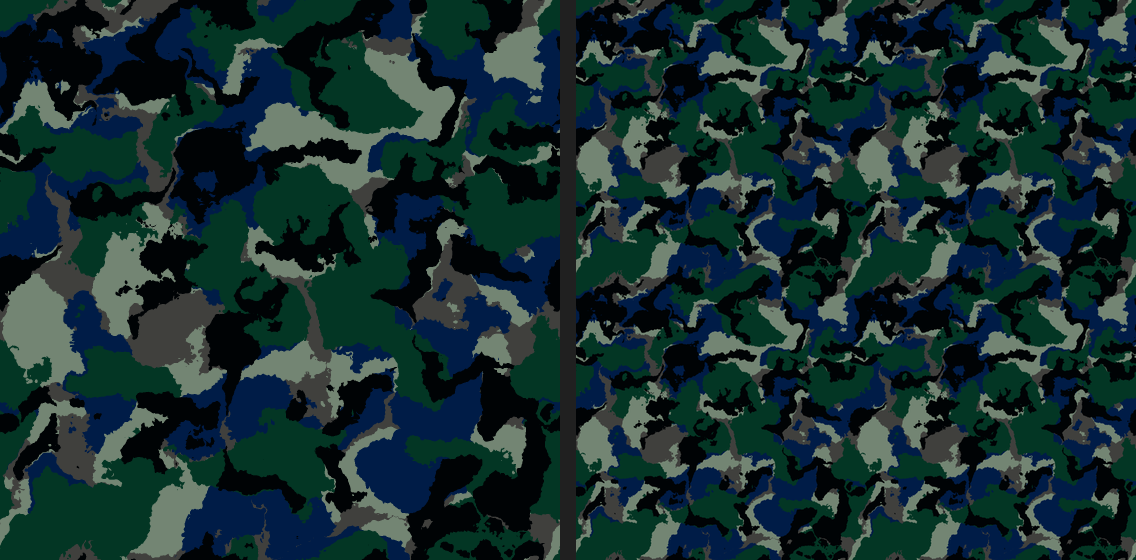
Left: one tile. Right: repeated 2 by 2.
This pattern is drawn by a WebGL 1 fragment shader. Its source:

```glsl
precision highp float;
// Tiling woodland camouflage: four layers of bent ellipses, scattered on
// jittered wrapping grids, are stacked over a grey ground. Periodic gradient
// noise warps the plane to give lobed outlines with fine ragged teeth.

uniform vec2 u_resolution;

#define LOBE_WARP 0.095    // broad bending of the outlines
#define KNOB_WARP 0.036    // smaller bumps
#define RAG_WARP 0.015     // coarse teeth
#define TOOTH_WARP 0.014   // fine pointed teeth
#define FINGER_WARP 0.075  // streaks that split the black patches
#define TILT 0.45          // mean direction of the patches, radians
#define TILT_SPREAD 2.3    // range of directions around it
#define JITTER 0.75        // scatter of patches within their grid cells
#define SAMPLES 3          // antialiasing samples per pixel side

const float PI = 3.14159265;
const vec3 GREY = vec3(0.25, 0.25, 0.24);
const vec3 SAGE = vec3(0.45, 0.52, 0.45);
const vec3 BLUE = vec3(0.0, 0.11, 0.28);
const vec3 GREEN = vec3(0.01, 0.21, 0.14);
const vec3 BLACK = vec3(0.0, 0.01, 0.02);

vec2 hash2(vec2 cell, float seed) {
  vec3 q = fract((cell.xyx + seed * 17.3) * vec3(0.1031, 0.1030, 0.0973));
  q += dot(q, q.yzx + 33.33);
  return fract((q.xx + q.yz) * q.zy);
}

// Wraps a whole-numbered cell into 0 .. period - 1.
vec2 wrapCell(vec2 cell, float period) {
  return floor(mod(cell + 0.5, period));
}

float cornerSlope(vec2 cell, vec2 offset, float period, float seed) {
  float angle = 2.0 * PI * hash2(wrapCell(cell + offset, period), seed).x;
  return cos(angle) * offset.x + sin(angle) * offset.y;
}

float gradientAt(vec2 cell, vec2 corner, vec2 f, float period, float seed) {
  float angle = 2.0 * PI * hash2(wrapCell(cell + corner, period), seed).x;
  return dot(vec2(cos(angle), sin(angle)), f - corner);
}

// Gradient noise that repeats once per canvas.
float noise(vec2 p, float period, float seed) {
  vec2 cell = floor(p * period);
  vec2 f = fract(p * period);
  vec2 u = f * f * f * (f * (f * 6.0 - 15.0) + 10.0);
  float a = gradientAt(cell, vec2(0.0, 0.0), f, period, seed);
  float b = gradientAt(cell, vec2(1.0, 0.0), f, period, seed);
  float c = gradientAt(cell, vec2(0.0, 1.0), f, period, seed);
  float d = gradientAt(cell, vec2(1.0, 1.0), f, period, seed);
  return mix(mix(a, b, u.x), mix(c, d, u.x), u.y);
}

vec2 noise2(vec2 p, float period, float seed) {
  return vec2(noise(p, period, seed), noise(p, period, seed + 5.0));
}

// 1 inside a layer of bent ellipses; area is the mean patch area per cell.
float patches(vec2 p, float cells, float area, float aspect, float bend, float seed) {
  vec2 g = (p + seed * vec2(0.37, 0.23)) * cells;
  vec2 home = floor(g);
  float nearest = 10.0;
  for (int j = -1; j <= 1; j++) {
    for (int i = -1; i <= 1; i++) {
      vec2 cell = home + vec2(float(i), float(j));
      vec2 id = wrapCell(cell, cells);
      vec2 place = hash2(id, seed);
      vec2 form = hash2(id, seed + 0.7);
      float angle = TILT + TILT_SPREAD * (form.x - 0.5);
      float c = cos(angle);
      float s = sin(angle);
      vec2 d = g - cell - 0.5 - JITTER * (place - 0.5);
      d = vec2(c * d.x + s * d.y, c * d.y - s * d.x);
      d.y += bend * (2.0 * fract(form.y * 7.0) - 1.0) * d.x * d.x;
      float radius = sqrt(area * (0.6 + 0.8 * form.y) / PI);
      vec2 axes = radius * vec2(sqrt(aspect), inversesqrt(aspect));
      nearest = min(nearest, length(d / axes));
    }
  }
  return step(nearest, 1.0);
}

vec3 camouflage(vec2 p) {
  // Shared warp, from broad lobes down to pointed teeth
  vec2 w = p + LOBE_WARP * noise2(p, 7.0, 1.0) + KNOB_WARP * noise2(p, 18.0, 2.0);
  w += RAG_WARP * noise2(p, 52.0, 3.0) + TOOTH_WARP * abs(noise2(p, 100.0, 4.0));

  // Streaked warp for the black layer
  vec2 grain = vec2(cos(TILT), sin(TILT));
  vec2 streaked = w + grain * FINGER_WARP * noise(p, 20.0, 11.0);

  // Layers from bottom to top
  vec3 color = mix(GREY, SAGE, patches(w, 6.0, 0.58, 1.7, 1.2, 1.0));
  color = mix(color, BLUE, patches(w, 6.0, 0.47, 1.5, 0.9, 2.0));
  color = mix(color, GREEN, patches(w, 5.0, 0.41, 1.6, 0.9, 3.0));
  return mix(color, BLACK, patches(streaked, 6.0, 0.225, 2.8, 1.8, 4.0));
}

void main() {
  vec3 sum = vec3(0.0);
  for (int j = 0; j < SAMPLES; j++) {
    for (int i = 0; i < SAMPLES; i++) {
      vec2 offset = (vec2(float(i), float(j)) + 0.5) / float(SAMPLES) - 0.5;
      sum += camouflage((gl_FragCoord.xy + offset) / u_resolution);
    }
  }
  gl_FragColor = vec4(sum / float(SAMPLES * SAMPLES), 1.0);
}
```
